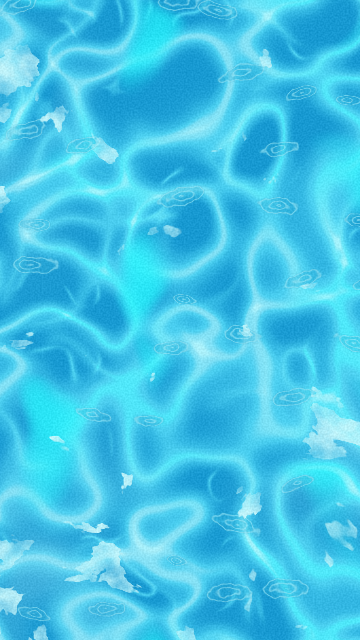
Reproduce this texture procedurally as a Shadertoy shader.

```glsl
// Sunlit blue water: soft caustic ridges, cyan glows, ringed ripples and ragged pale foam.

vec2 hash2(vec2 cell) {
    vec3 q = fract(cell.xyx * vec3(0.1031, 0.1030, 0.0973));
    q += dot(q, q.yzx + 33.33);
    return fract((q.xx + q.yz) * q.zy);
}

float cornerSlope(vec2 cell, vec2 offset) {
    float angle = 6.2832 * hash2(cell).x;
    return dot(vec2(cos(angle), sin(angle)), offset);
}

// Gradient noise, about -0.7 to 0.7
float noise(vec2 p) {
    vec2 i = floor(p), f = p - i;
    vec2 u = f * f * f * (f * (f * 6.0 - 15.0) + 10.0);
    vec2 e = vec2(1.0, 0.0);
    return mix(mix(cornerSlope(i, f), cornerSlope(i + e, f - e), u.x),
               mix(cornerSlope(i + e.yx, f - e.yx), cornerSlope(i + 1.0, f - 1.0), u.x), u.y);
}

float fbm(vec2 p) {
    float sum = 0.0, amp = 1.0;
    for (int i = 0; i < 5; i++) {
        sum += amp * noise(p);
        p = mat2(1.6, 1.2, -1.2, 1.6) * p + 11.3;
        amp *= 0.52;
    }
    return sum;
}

// Bright crease along the zero line of a noise field
float ridge(float n, float falloff) {
    return exp(-falloff * (sqrt(n * n + 0.0008) - 0.028));
}

float blob(vec2 p, vec2 center, vec2 size) {
    vec2 d = (p - center) / size;
    return exp(-dot(d, d));
}

// Scattered flat ovals: x holds ring lines, y holds the filled shape
vec2 ripples(vec2 p) {
    vec2 result = vec2(0.0);
    vec2 home = floor(p * 5.5);
    float wobble = 0.45 * noise(p * 22.0) + 0.2 * noise(p * 55.0);
    for (int k = 0; k < 9; k++) {
        vec2 cell = home + vec2(k % 3, k / 3) - 1.0;
        vec2 rnd = hash2(cell + 71.0), kind = hash2(cell + 143.0);
        if (kind.x > 0.5) continue;
        vec2 d = p - (cell + 0.2 + 0.6 * rnd) / 5.5;
        float tilt = 0.9 * (kind.y - 0.4);
        d = mat2(cos(tilt), -sin(tilt), sin(tilt), cos(tilt)) * d;
        float r = length(d / (vec2(0.058, 0.023) * (0.6 + 0.6 * rnd.y))) + wobble;
        float inside = 1.0 - smoothstep(0.85, 1.1, r);
        float rings = pow(0.5 + 0.5 * cos(14.0 * (r - 0.88)), 4.0);
        result = max(result, inside * vec2(rings, 1.0));
    }
    return result;
}

void mainImage(out vec4 fragColor, in vec2 fragCoord) {
    vec2 p = fragCoord / iResolution.x;

    // Flowing distortion of the surface
    vec2 flow = vec2(noise(p * 3.0 + 7.0), noise(p * 3.0 + 19.3));
    vec2 q = p + 0.13 * flow + 0.025 * vec2(noise(p * 8.0 + 3.7), noise(p * 8.0 + 41.2));

    // Caustic light
    float cells = noise(q * vec2(4.2, 4.8) + 5.0);
    float veil = noise(q.yx * 5.2 + 31.0);
    float light = 0.72 * ridge(cells, 8.5);
    light += 0.42 * ridge(veil, 10.0) * smoothstep(-0.15, 0.3, noise(p * 3.0 + 50.0));
    light += 0.4 * ridge(noise(q * 8.0 + 63.0), 26.0) * smoothstep(0.12, 0.35, abs(cells))
           * smoothstep(0.0, 0.3, noise(p * 6.0 + 90.0));
    light += 0.16 * noise(p * 2.5 + 12.0);

    // Water colours from deep to bright
    float cyanShare = smoothstep(-0.25, 0.3, noise(p * 2.3 + 24.0) + 0.5 * (p.x - 0.4));
    vec3 glow = mix(vec3(0.51, 0.88, 0.96), vec3(0.31, 0.91, 0.98), cyanShare);
    vec3 col = mix(vec3(0.09, 0.60, 0.82), vec3(0.20, 0.72, 0.89), smoothstep(0.04, 0.27, light));
    col = mix(col, vec3(0.29, 0.81, 0.94), smoothstep(0.24, 0.46, light));
    col = mix(col, glow, smoothstep(0.43, 0.72, light));
    col = mix(col, vec3(0.74, 0.97, 0.99), 0.7 * smoothstep(0.72, 1.1, light));

    // Saturated cyan pools
    float pool = smoothstep(0.27, 0.5, noise(q * 3.6 + 83.0));
    col = mix(col, vec3(0.15, 0.94, 0.98), 0.8 * pool);

    // Ringed ripples
    vec2 ripple = ripples(p);
    col = mix(col, vec3(0.16, 0.68, 0.84), 0.35 * ripple.y);
    col = mix(col, vec3(0.64, 0.92, 0.97), 0.55 * ripple.x);

    // Mist and torn foam gathered along the edges
    float cover = blob(p, vec2(0.0, 1.42), vec2(0.23, 0.32))
                + blob(p, vec2(0.06, 0.22), vec2(0.36, 0.36))
                + 0.9 * blob(p, vec2(0.97, 0.5), vec2(0.25, 0.22));
    col = mix(col, vec3(0.55, 0.86, 0.95), 0.35 * cover * smoothstep(-0.3, 0.4, noise(q * 5.0 + 8.0)));
    float torn = fbm(q * vec2(5.0, 6.0) + 37.0) + 0.55 * cover - 0.56;
    float thickness = clamp(0.62 + 0.6 * fbm(p * 13.0 + 5.0), 0.25, 0.95);
    col = mix(col, vec3(0.77, 0.96, 0.98), thickness * smoothstep(0.0, 0.05, torn));

    // Fine grain
    col += 0.07 * noise(p * 190.0);
    fragColor = vec4(clamp(col, 0.0, 1.0), 1.0);
}
```
